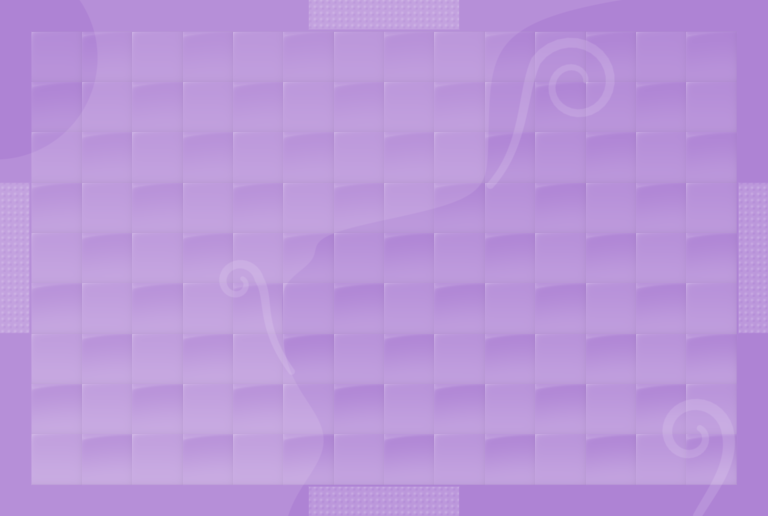
A Shadertoy shader for this background:

```glsl
#define ASPECT 1.488
#define CELL 0.0976
#define GRID_ORIGIN vec2(0.061, 0.0605)
#define GRID_COUNT vec2(14.0, 9.0)
#define DOT_PITCH 0.0121
#define LIGHT_LILAC vec3(0.715, 0.560, 0.847)
#define DEEP_LILAC vec3(0.682, 0.512, 0.832)
#define STRIP_TINT 0.17
#define SWIRL_TINT 0.13
#define GLINT 0.20
#define STEPS 40

float edgeWidth() { return 1.0 / iResolution.y; }

float fill(float d) { return smoothstep(edgeWidth(), -edgeWidth(), d); }

float bell(float x) { return exp(-x * x); }

float boxDistance(vec2 p, vec2 center, vec2 halfSize) {
    vec2 d = abs(p - center) - halfSize;
    return length(max(d, 0.0)) + min(max(d.x, d.y), 0.0);
}

float segmentDistance(vec2 p, vec2 a, vec2 b) {
    vec2 pa = p - a, ba = b - a;
    return length(pa - ba * clamp(dot(pa, ba) / dot(ba, ba), 0.0, 1.0));
}

vec2 spiralPoint(vec2 center, vec2 radii, vec2 angles, float t) {
    float a = mix(angles.x, angles.y, t);
    return center + mix(radii.x, radii.y, t) * vec2(cos(a), sin(a));
}

vec2 bezier(vec2 a, vec2 b, vec2 c, vec2 d, float t) {
    vec2 m = mix(b, c, t);
    return mix(mix(mix(a, b, t), m, t), mix(m, mix(c, d, t), t), t);
}

// Spiral head joined to a curved, tapering tail
float swirl(vec2 p, vec2 center, vec2 radii, vec2 angles, vec2 bend1, vec2 bend2, vec2 tip, float halfWidth) {
    vec2 start = spiralPoint(center, radii, angles, 0.0);
    vec2 head = start, tail = start;
    float d = 1e3;
    for (int i = 1; i <= STEPS; i++) {
        float t = float(i) / float(STEPS);
        vec2 nextHead = spiralPoint(center, radii, angles, t);
        vec2 nextTail = bezier(start, bend1, bend2, tip, t);
        float headWidth = halfWidth * mix(1.0, 0.5, t);
        float tailWidth = halfWidth * mix(1.0, 0.7, t);
        d = min(d, segmentDistance(p, head, nextHead) - headWidth);
        d = min(d, segmentDistance(p, tail, nextTail) - tailWidth);
        head = nextHead;
        tail = nextTail;
    }
    return fill(d);
}

// Left boundary of the deep area at height y
float waveEdge(float y) {
    return 0.546 + 0.40 / (1.0 + exp((0.574 - y) / 0.0213))
        + 0.048 * bell((y - 0.5) / 0.039)
        + 0.081 * bell((y - 0.147) / 0.107)
        + 0.258 * exp((y - 1.0) / 0.043);
}

vec3 backdrop(vec2 p) {
    float h = 0.002;
    float slope = (waveEdge(p.y + h) - waveEdge(p.y - h)) / (2.0 * h);
    float wave = fill((waveEdge(p.y) - p.x) / sqrt(1.0 + slope * slope));
    float disc = fill(length(p - vec2(-0.008, 0.888)) - 0.197);
    return mix(LIGHT_LILAC, DEEP_LILAC, max(wave, disc));
}

// Checkered pillows with a lit upper left corner
vec3 tile(vec3 base, vec2 p) {
    vec2 g = (p - GRID_ORIGIN) / CELL;
    vec2 f = fract(g), id = floor(g);
    float odd = mod(id.x + id.y, 2.0);
    float bow = 0.09 * odd * (1.0 - f.x) * (1.0 - f.x);
    float depth = 1.0 - f.y - bow;
    float sheen = mix(0.22, 0.09, p.y);
    float shade = mix(0.75, 0.2, odd * smoothstep(-0.03, 0.05, depth));
    vec3 col = mix(base, vec3(1.0), sheen * mix(shade, 1.2, smoothstep(0.0, 0.9, depth)));
    float glint = exp(-abs(depth) * 28.0 - f.x * 2.8) + exp(-f.x * 28.0 - (1.0 - f.y) * 2.8);
    float shadow = exp(-f.y * 18.0) + exp(-(1.0 - f.x) * 18.0);
    col *= 1.0 - 0.035 * shadow;
    return mix(col, vec3(1.0), GLINT * mix(1.0, 0.65, odd) * min(glint, 1.0));
}

// Embossed dots on a pale band
vec3 dottedStrip(vec3 base, vec2 p) {
    vec2 f = fract(p / DOT_PITCH) - 0.5;
    float light = bell(length(f - vec2(-0.08, 0.08)) / 0.24);
    float dark = bell(length(f - vec2(0.2, -0.22)) / 0.22);
    return mix(base, vec3(1.0), STRIP_TINT + 0.14 * light - 0.08 * dark);
}

void mainImage(out vec4 fragColor, in vec2 fragCoord) {
    vec2 p = fragCoord / iResolution.xy * vec2(ASPECT, 1.0);
    vec3 col = backdrop(p);

    // Dotted strips at the middle of each side
    vec2 middle = vec2(ASPECT * 0.5, 0.5);
    vec2 q = middle - abs(p - middle);
    float strips = min(boxDistance(q, vec2(middle.x, 0.0), vec2(0.1455, 0.057)),
                       boxDistance(q, vec2(0.0, 0.5), vec2(0.057, 0.1455)));
    col = mix(col, dottedStrip(col, p), fill(strips));

    // Tiled panel
    vec2 halfPanel = 0.5 * CELL * GRID_COUNT;
    col = mix(col, tile(col, p), fill(boxDistance(p, GRID_ORIGIN + halfPanel, halfPanel)));

    // Translucent swirls
    float s = swirl(p, vec2(1.114, 0.837), vec2(0.088, 0.022), vec2(2.6, -6.0),
                    vec2(1.01, 0.82), vec2(1.02, 0.72), vec2(0.95, 0.641), 0.010);
    s = max(s, swirl(p, vec2(0.461, 0.452), vec2(0.042, 0.012), vec2(0.15, 7.0),
                     vec2(0.525, 0.42), vec2(0.50, 0.37), vec2(0.565, 0.28), 0.009));
    s = max(s, swirl(p, vec2(1.341, 0.157), vec2(0.070, 0.020), vec2(0.0, 7.0),
                     vec2(1.42, 0.10), vec2(1.38, 0.05), vec2(1.351, 0.0), 0.012));
    fragColor = vec4(mix(col, vec3(1.0), SWIRL_TINT * s), 1.0);
}
```
